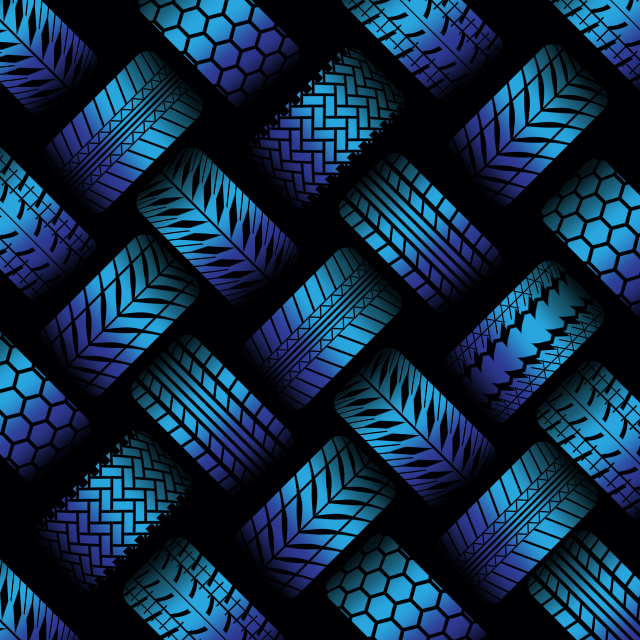
A three.js fragment shader for this pattern:

```glsl
// Woven rows of tilted tyres in blue light, with eight kinds of tread on black.
#define PITCH_X 0.3165
#define PITCH_Y 0.154
#define HALF_WIDTH 0.0677
#define HALF_LENGTH 1.85
#define CORNER 0.35
#define SOFT 0.0012
#define INDIGO vec3(0.18, 0.22, 0.57)
#define CYAN vec3(0.16, 0.65, 0.87)
#define TEAL vec3(0.09, 0.33, 0.42)
#define NIGHT vec3(0.0, 0.0, 0.008)

varying vec2 vUv;

// Distance to the nearest of evenly spaced lines
float lines(float v, float period) {
  return abs(fract(v / period + 0.5) - 0.5) * period;
}

float roundedBox(vec2 p, vec2 halfSize, float r) {
  vec2 d = abs(p) - halfSize + r;
  return length(max(d, 0.0)) + min(max(d.x, d.y), 0.0) - r;
}

float hexEdge(vec2 p) {
  vec2 cell = vec2(1.0, 1.732);
  vec2 a = mod(p, cell) - 0.5 * cell;
  vec2 b = mod(p - 0.5 * cell, cell) - 0.5 * cell;
  vec2 h = abs(dot(a, a) < dot(b, b) ? a : b);
  return 0.5 - max(h.x, dot(h, vec2(0.5, 0.866)));
}

// Edge distance of two-by-one bricks laid at right angles
float herringboneEdge(vec2 p) {
  vec2 i = floor(p), f = p - i;
  float k = mod(i.x - i.y, 4.0);
  float right = k < 0.5 ? 1.0 : 1.0 - f.x;
  float left = abs(k - 1.0) < 0.5 ? 1.0 : f.x;
  float bottom = abs(k - 2.0) < 0.5 ? 1.0 : f.y;
  float top = k > 2.5 ? 1.0 : 1.0 - f.y;
  return min(min(left, right), min(bottom, top));
}

// Signed distance to the grooves: x across the tread, s around it
float grooves(float x, float s, float kind) {
  float a = abs(x);
  float shifted = s + (x < 0.0 ? 0.2 : 0.0);
  float d;
  if (kind < 0.5) { // fir branches
    float t = shifted - 0.8 * a;
    d = min(a - 0.025, 0.78 * (lines(t, 0.42) - 0.13 * (1.0 - abs(a - 0.45) / 0.42)));
    d = min(d, max(lines(t, 0.21) - 0.018, 0.5 - a));
  } else if (kind < 1.5) { // honeycomb
    d = 0.62 * hexEdge(vec2(x, s) / 0.62) - 0.042;
  } else if (kind < 2.5) { // short strokes between thin rings
    d = min(a - 0.013, min(abs(a - 0.5) - 0.02, abs(a - 0.79) - 0.013));
    d = min(d, max(lines(shifted - 0.9 * a * a, 0.55) - 0.055, abs(a - 0.32) - 0.2));
    d = min(d, max(lines(shifted + 0.27 - 0.3 * a, 0.55) - 0.05, 0.6 - a));
    d = min(d, max(lines(s, 0.275) - 0.016, abs(a - 0.65) - 0.25));
  } else if (kind < 3.5) { // ribs with slanted cuts
    d = min(abs(a - 0.64) - 0.055, min(abs(a - 0.3) - 0.04, abs(a - 0.1) - 0.035));
    d = min(d, max(lines(s - 0.8 * x, 0.42) - 0.035, abs(a - 0.47) - 0.17));
    d = min(d, max(lines(shifted - 0.2 * a, 0.42) - 0.035, 0.64 - a));
  } else if (kind < 4.5) { // chevrons beside a truss
    float truss = 0.18 + 0.4 * abs(fract(s / 0.36) - 0.5);
    d = min(abs(a - 0.06) - 0.027, min(abs(a - 0.17) - 0.018, abs(a - 0.38) - 0.014));
    d = min(d, 0.7 * (abs(a - truss) - 0.022));
    d = min(d, max(lines(s - 0.45 * a, 0.36) - 0.027, 0.38 - a));
  } else if (kind < 5.5) { // herringbone with shoulder lugs
    d = 0.26 * herringboneEdge(vec2(x + s, s - x) * 0.7071 / 0.26) - 0.032;
    d = min(d, max(lines(s, 0.36) - 0.1, 0.84 - a));
  } else if (kind < 6.5) { // swelling arrows
    float swell = 0.03 + 0.06 * exp(-12.0 * (a - 0.35) * (a - 0.35));
    d = min(a - 0.022, abs(a - 0.64) - 0.025);
    d = min(d, 0.8 * (lines(s - 1.1 * a + 0.25 * a * a, 0.48) - swell));
  } else { // jagged rings with fine cuts
    float jag = 0.33 + 0.28 * abs(fract(s / 0.45) - 0.5);
    d = min(0.75 * (abs(a - jag) - 0.05),
            0.8 * (lines(s - 0.6 * a, 0.45) - 0.13 * (1.0 - abs(a - 0.42) / 0.25)));
    d = min(d, max(lines(s - 0.7 * a, 0.225) - 0.016, 0.55 - a));
    d = min(d, max(lines(s + 0.7 * a, 0.45) - 0.014, 0.62 - a));
    d = min(d, abs(a - 0.8) - 0.012);
  }
  return d;
}

// Light around the tyre, from the lower end to the upper end
vec3 glow(float h) {
  vec3 c = mix(NIGHT, INDIGO, smoothstep(-1.02, -0.42, h));
  c = mix(c, CYAN, smoothstep(-0.45, 0.12, h));
  c = mix(c, TEAL, smoothstep(0.25, 0.72, h));
  return mix(c, TEAL * 0.2, smoothstep(0.65, 1.0, h));
}

void main() {
  // Kinds of tread on the falling tyres, one row per line
  mat4 kinds = mat4(0, 1, 2, 2,  2, 0, 3, 1,  1, 3, 0, 2,  0, 2, 1, 3);
  vec2 local = vec2(0.0);
  float body = 1e3, kind = 0.0;

  // Find the nearest tyre; odd rows rise to the right, even rows fall
  for (int k = 0; k < 7; k++) {
    float row = float(k), odd = mod(row, 2.0);
    float tilt = 0.005 - 0.017 * cos(6.2832 * row / 7.0);
    for (int c = 0; c < 4; c++) {
      float col = float(c);
      if (odd > 0.5 && c == 3) continue;
      vec2 centre = vec2(0.026 + (col + 0.52 * odd) * PITCH_X - 0.00065 * row * row,
        0.9545 - PITCH_Y * row - tilt * (col - 1.5 + 0.5 * odd) - 0.008 * sin(1.047 * (row - 0.8)));
      vec2 p = (vUv - centre) * 0.7071 / HALF_WIDTH;
      vec2 q = odd > 0.5 ? vec2(p.x - p.y, p.x + p.y) : vec2(p.x + p.y, p.y - p.x);
      float d = roundedBox(q, vec2(1.0, HALF_LENGTH), CORNER);
      if (d < body) {
        float rising = mod(col - floor(row * 0.5) + 3.0, 3.0);
        if (k == 3 && c == 2) rising = 3.0;
        body = d;
        local = q;
        kind = odd > 0.5 ? 4.0 + rising : kinds[k / 2][c];
      }
    }
  }

  // Wrap the tread round the tyre, so that it crowds toward both ends
  float h = local.y / HALF_LENGTH;
  float angle = asin(clamp(h / 1.03, -1.0, 1.0));
  float soft = SOFT / HALF_WIDTH;
  float treadSoft = soft / max(sqrt(cos(angle)), 0.4);
  float tread = smoothstep(-treadSoft, treadSoft, grooves(local.x, HALF_LENGTH * angle, kind));
  float inside = 1.0 - smoothstep(-soft, soft, body);
  gl_FragColor = vec4(mix(NIGHT, glow(h + 0.06 * local.x), tread * inside), 1.0);
}
```
